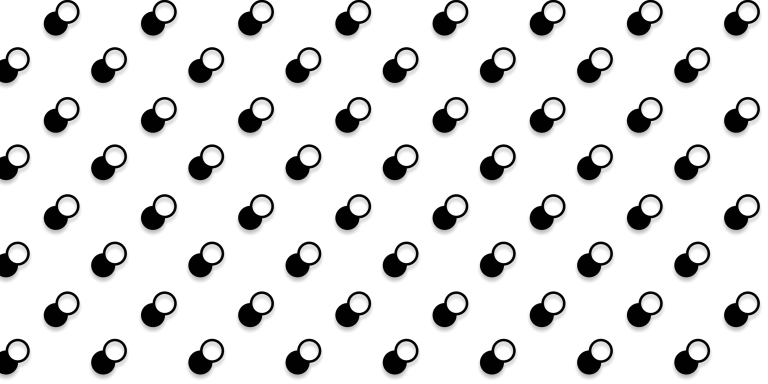
A Shadertoy shader for this pattern:

```glsl
// Lengths are fractions of the canvas height
const float PERIOD = 0.2531;
const vec2 FIRST_PAIR = vec2(0.1606, 0.0461);   // from the top left corner
const vec2 ROW_SHIFT = vec2(0.1234);            // to the staggered rows
const vec2 HALF_GAP = vec2(0.0152, -0.0152);    // pair middle to ring centre
const float RADIUS = 0.0313;
const float STROKE = 0.0066;
const vec2 SHADOW_OFFSET = vec2(0.0, 0.0094);
const float SHADOW_BLUR = 0.0090;
const float SHADOW_ALPHA = 0.25;
const vec3 PAPER = vec3(1.0);
const vec3 INK = vec3(0.005);

// Soft coverage of a circle, with an edge of half width soft
float circleCoverage(vec2 p, float radius, float soft) {
    return 1.0 - smoothstep(-soft, soft, length(p) - radius);
}

// Solid disc with the ring's circle cut out, plus the ring itself
float pairCoverage(vec2 p, float soft) {
    float disc = circleCoverage(p + HALF_GAP, RADIUS, soft);
    float outer = circleCoverage(p - HALF_GAP, RADIUS, soft);
    float inner = circleCoverage(p - HALF_GAP, RADIUS - STROKE, soft);
    return disc * (1.0 - outer) + outer - inner;
}

// Position relative to the nearest repeat
vec2 repeatCell(vec2 p) {
    return (fract(p / PERIOD + 0.5) - 0.5) * PERIOD;
}

void mainImage(out vec4 fragColor, in vec2 fragCoord) {
    float pixel = 1.0 / iResolution.y;
    vec2 p = vec2(fragCoord.x, iResolution.y - fragCoord.y) * pixel;

    // Two interleaved square grids
    float ink = 0.0;
    float shadow = 0.0;
    for (int row = 0; row < 2; row++) {
        vec2 q = repeatCell(p - FIRST_PAIR - float(row) * ROW_SHIFT);
        ink += pairCoverage(q, 0.7 * pixel);
        shadow += pairCoverage(q - SHADOW_OFFSET, SHADOW_BLUR);
    }

    // Ink over its drop shadow
    vec3 color = PAPER * (1.0 - SHADOW_ALPHA * clamp(shadow, 0.0, 1.0));
    color = mix(color, INK, clamp(ink, 0.0, 1.0));
    fragColor = vec4(color, 1.0);
}
```
